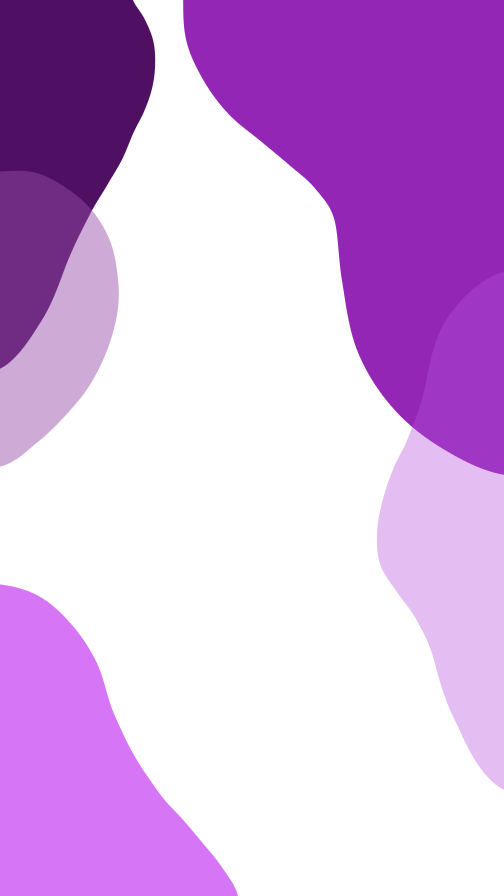
Reproduce this background procedurally as a WebGL 2 fragment shader.

```glsl
#version 300 es
precision highp float;
// Flat organic blobs resting on the edges of a white page.
// Each blob is a polar shape: a smooth spline gives its radius by angle,
// and translucent blobs are blended over the solid ones.

uniform vec2 u_resolution;
out vec4 outColor;

const float PI = 3.14159265;
const int KNOTS = 13;

// Lengths are in percent of the canvas height.
const vec2 PAGE = vec2(56.25, 100.0);

// Colours, with opacity in the last channel
const vec3 PAPER  = vec3(1.0);
const vec4 PLUM   = vec4(0.31, 0.06, 0.39, 1.0);
const vec4 PURPLE = vec4(0.575, 0.15, 0.71, 1.0);
const vec4 VIOLET = vec4(0.84, 0.46, 0.96, 1.0);
const vec4 MAUVE  = vec4(0.59, 0.29, 0.656, 0.465);
const vec4 LILAC  = vec4(0.717, 0.31, 0.864, 0.375);

// Blob centres
const vec2 PLUM_CENTRE   = vec2(0.0, 100.0);
const vec2 PURPLE_CENTRE = PAGE;
const vec2 VIOLET_CENTRE = vec2(0.0);
const vec2 MAUVE_CENTRE  = vec2(0.0, 66.15);
const vec2 LILAC_CENTRE  = vec2(PAGE.x, 40.76);

// Angular spans as (start, sweep), measured from straight up
const vec2 UPPER_QUARTER = vec2(0.0, 0.5 * PI);
const vec2 LOWER_QUARTER = vec2(0.5 * PI, 0.5 * PI);
const vec2 HALF_TURN     = vec2(0.0, PI);

// Radii at evenly spaced angles across each span
const float PLUM_RADII[KNOTS] = float[KNOTS](
    14.84, 16.28, 17.71, 18.74, 19.61, 20.31, 21.03,
    22.40, 23.89, 26.04, 29.78, 36.00, 41.15);
const float PURPLE_RADII[KNOTS] = float[KNOTS](
    35.81, 35.73, 34.71, 33.27, 31.42, 30.23, 29.79,
    31.05, 36.16, 42.58, 47.32, 50.65, 52.99);
const float VIOLET_RADII[KNOTS] = float[KNOTS](
    34.77, 33.72, 31.25, 28.19, 24.67, 22.66, 21.55,
    21.16, 21.29, 22.14, 23.31, 24.95, 26.56);
const float MAUVE_RADII[KNOTS] = float[KNOTS](
    14.71, 15.10, 14.84, 14.58, 14.13, 13.54, 13.22,
    13.02, 13.15, 13.67, 14.52, 16.08, 18.23);
const float LILAC_RADII[KNOTS] = float[KNOTS](
    28.91, 24.53, 17.89, 15.01, 14.19, 13.96, 14.15,
    14.32, 13.76, 13.91, 15.98, 21.64, 28.91);

// Catmull-Rom spline through the radii, t in 0..1
float splineRadius(float radii[KNOTS], float t) {
    float s = clamp(t, 0.0, 1.0) * float(KNOTS - 1);
    int i = min(int(s), KNOTS - 2);
    float f = s - float(i);
    float a = radii[max(i - 1, 0)];
    float b = radii[i];
    float c = radii[i + 1];
    float d = radii[min(i + 2, KNOTS - 1)];
    return b + 0.5 * f * (c - a + f * (2.0 * a - 5.0 * b + 4.0 * c - d
             + f * (3.0 * (b - c) + d - a)));
}

// Smooth-edged coverage of a blob, mirrored about its vertical axis
float blob(vec2 p, vec2 centre, vec2 span, float radii[KNOTS]) {
    vec2 q = p - centre;
    float angle = atan(abs(q.x), q.y);
    float dist = length(q) - splineRadius(radii, (angle - span.x) / span.y);
    float pixel = max(length(vec2(dFdx(dist), dFdy(dist))), 1e-4);
    return clamp(0.5 - dist / pixel, 0.0, 1.0);
}

vec3 paint(vec3 base, vec4 ink, float coverage) {
    return mix(base, ink.rgb, ink.a * coverage);
}

void main() {
    vec2 p = gl_FragCoord.xy / u_resolution * PAGE;
    vec3 color = PAPER;

    // Solid corner blobs
    color = paint(color, PLUM, blob(p, PLUM_CENTRE, LOWER_QUARTER, PLUM_RADII));
    color = paint(color, PURPLE, blob(p, PURPLE_CENTRE, LOWER_QUARTER, PURPLE_RADII));
    color = paint(color, VIOLET, blob(p, VIOLET_CENTRE, UPPER_QUARTER, VIOLET_RADII));

    // Translucent side blobs
    color = paint(color, MAUVE, blob(p, MAUVE_CENTRE, HALF_TURN, MAUVE_RADII));
    color = paint(color, LILAC, blob(p, LILAC_CENTRE, HALF_TURN, LILAC_RADII));

    outColor = vec4(color, 1.0);
}
```
